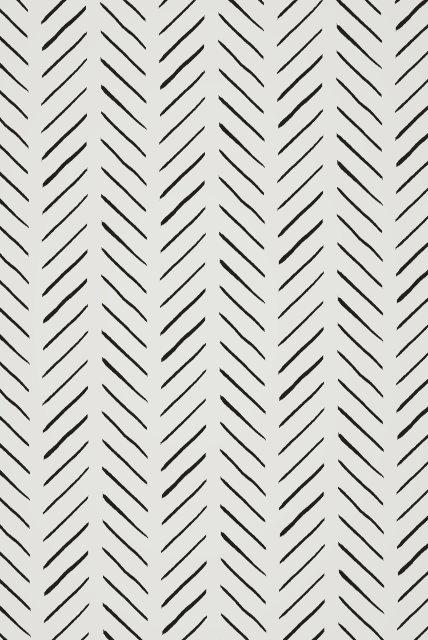
A WebGL 1 fragment shader for this pattern:

```glsl
precision highp float;
uniform vec2 u_resolution;

// Hand-inked chevron stripes: columns of slanted brush strokes, alternately
// falling and rising. Each column is sheared so its strokes become level rows;
// five stroke shapes cycle down a column, with tapered widths and rough edges.

float hash(float n) {
  return fract(sin(n * 12.9898) * 43758.547);
}

float noise(float x) {
  float i = floor(x);
  float f = fract(x);
  return mix(hash(i), hash(i + 1.0), f * f * (3.0 - 2.0 * f)) - 0.5;
}

// Coverage of the brush strokes; p is measured from the top left, 768 units high
float strokes(vec2 p, float pixel) {
  const float columnPitch = 70.75;
  const float rowPitch = 32.7;

  // Column, with the sheet leaning very slightly
  float across = p.x - 6.0 - 0.004 * p.y;
  float column = floor(across / columnPitch + 0.5);
  float x = across - column * columnPitch;
  float rising = mod(column, 2.0);
  float pair = floor(column / 2.0);

  // Shear into rows; every second column drops by part of the motif
  float slope = mix(0.97, -0.97, rising);
  float start = mix(18.0 + 45.4 * pair, 1.0 + 46.4 * pair, rising);
  float v = p.y - start - slope * x;
  float row = floor(v / rowPitch + 0.5);
  float y = v - row * rowPitch;
  float kind = mod(row, 5.0);
  float seed = 31.0 * kind + 217.0 * rising + 5.0;

  // Brush width from left to right: one bold taper among the falling strokes,
  // a softer swell among the rising ones
  float t = clamp((x + 27.0) / 54.0, 0.0, 1.0);
  float bold = 1.0 - step(0.5, abs(kind - 2.0));
  float medium = 1.0 - step(0.5, abs(kind - 1.0));
  float falling = mix(3.5 + 2.1 * bold + 0.8 * medium, 2.9 - 1.4 * bold, t);
  float swell = max(0.0, 1.0 - 0.6 * abs(kind - 0.7));
  float width = mix(falling, (2.8 + 2.2 * swell) * mix(1.08, 0.86, t), rising);
  width *= mix(0.6, 1.0, smoothstep(0.0, 0.1, t));
  width *= mix(0.75, 1.0, smoothstep(1.0, 0.94, t));

  // Unsteady hand, slight bow and ragged edges
  y += 1.6 * noise(x / 14.0 + seed) + (hash(seed + 3.0) - 0.5) * 1.2;
  y += (hash(seed + 9.0) - 0.5) * 2.5 * (t - 0.5) - 1.2 * t * (1.0 - t);
  float side = y < 0.0 ? 0.0 : 71.0;
  float ragged = 0.7 * noise(x * 0.55 + seed * 1.7 + side)
               + 0.4 * noise(x * 1.3 + seed * 2.3 + side);
  float edge = abs(y) * 0.718 - 0.5 * (width + ragged);

  // Nearly upright cut at both ends
  float reach = 27.0 + (hash(seed + sign(x) * 4.0) - 0.5) * 1.4;
  float d = max(edge, abs(x) - reach);
  return 1.0 - smoothstep(-0.6 * pixel, 0.6 * pixel, d);
}

void main() {
  float pixel = 768.0 / u_resolution.y;
  vec2 p = vec2(gl_FragCoord.x, u_resolution.y - gl_FragCoord.y) * pixel;
  vec2 uv = gl_FragCoord.xy / u_resolution;

  // Warm white paper, a little dimmer toward the edges
  vec2 off = uv - vec2(0.45, 0.5);
  vec3 paper = vec3(0.9, 0.898, 0.882) - 0.04 * dot(off, off);

  // Warm black ink with faint uneven density
  float density = noise(p.x * 0.4 + 3.0) * noise(p.y * 0.4 + 40.0);
  vec3 ink = vec3(0.135, 0.12, 0.105) + 0.12 * density;

  gl_FragColor = vec4(mix(paper, ink, strokes(p, pixel)), 1.0);
}
```
